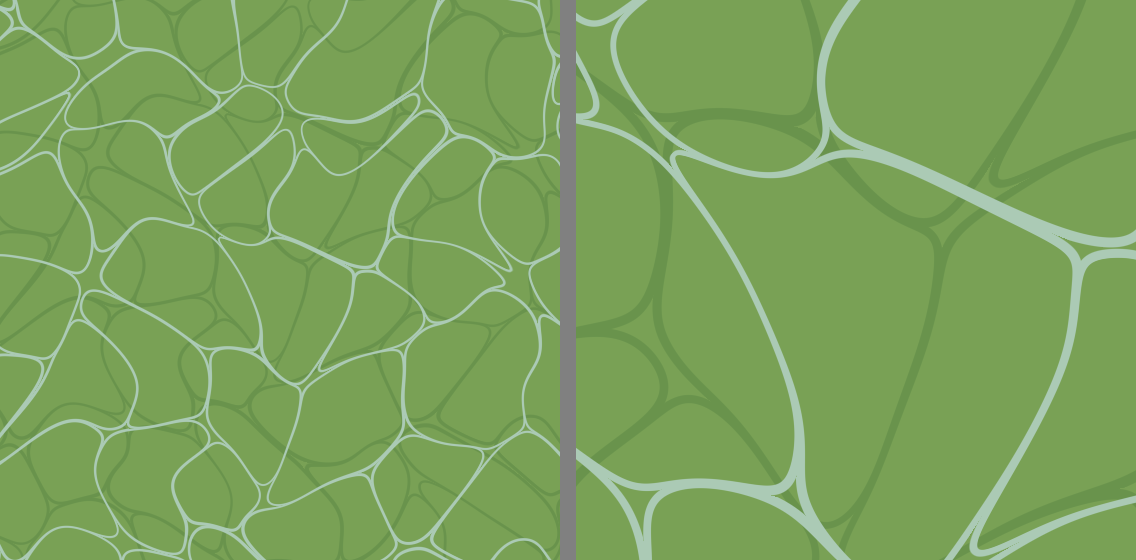
Left, the full canvas; right, a detail of the centre.
Give the GLSL for this pattern, as a WebGL 2 fragment shader.

```glsl
#version 300 es
precision highp float;

uniform vec2 u_resolution;
out vec4 outColor;

const vec3 WATER  = vec3(0.475, 0.632, 0.333);
const vec3 SHADOW = vec3(0.412, 0.578, 0.300);
const vec3 FOAM   = vec3(0.670, 0.792, 0.710);

const float GRID = 5.6;              // cells across the canvas
const float BUBBLE_SPREAD = 0.33;    // variation of bubble radius, in cells
const float JITTER = 0.86;           // scatter of bubble centres, in cells
const float LINE_HALF_WIDTH = 0.0023;
const float LINE_VARIATION = 0.3;
const float JOINT_SIZE = 0.0085;     // rounding of cells where strands meet
const float JOINT_VARIATION = 0.35;
const float MIN_SLOPE = 0.12;
const float BEND_STEP = 0.001;
const float SHADOW_WIDEN = 1.2;
const vec2 SHADOW_OFFSET = vec2(0.012, 0.22);

// Random site position in xy, bubble radius in z
vec3 hash3(vec2 cell) {
  vec3 q = fract(cell.xyx * vec3(0.1031, 0.1030, 0.0973));
  q += dot(q, q.yxz + 33.33);
  return fract((q.xxy + q.yzz) * q.zyx);
}

// Layered sines bend straight cell walls into flowing curves
vec2 bend(vec2 p) {
  p += 0.040 * sin(p.yx * vec2(11.0, 9.5) + vec2(0.7, 2.9));
  p += 0.020 * sin(p.yx * vec2(21.0, 23.0) + p * 5.0 + vec2(4.1, 1.3));
  p += 0.003 * sin(p.yx * vec2(47.0, 43.0) + vec2(2.2, 5.6));
  return p;
}

// Slow variation from -1 to 1
float drift(vec2 p) {
  return 0.5 * (sin(p.x * 17.0 + 3.0 * sin(p.y * 9.0))
              + sin(p.y * 19.0 + 2.0 * sin(p.x * 13.0) + 1.7));
}

// Signed distance to rounded cell walls: zero on a wall, negative in joints
float wallDistance(vec2 p) {
  float joint = JOINT_SIZE * (1.0 + JOINT_VARIATION * drift(p.yx + 4.0));
  float k = 2.0 * GRID * joint;
  vec2 bent = bend(p);
  vec2 q = bent * GRID + 20.0;
  vec2 home = floor(q);

  float nearest = 1e3;
  vec2 nearestDir = vec2(0.0);
  float total = 0.0;
  vec2 totalDir = vec2(0.0);
  for (int y = -2; y <= 2; y++) {
    for (int x = -2; x <= 2; x++) {
      vec2 cell = home + vec2(x, y);
      vec3 site = hash3(cell);
      vec2 away = q - cell - 0.5 - JITTER * (site.xy - 0.5);
      float reach = max(length(away), 1e-4);
      vec2 dir = away / reach;
      float d = reach - BUBBLE_SPREAD * site.z;
      float weight = exp(-d / k);
      total += weight;
      totalDir += weight * dir;
      if (d < nearest) {
        nearest = d;
        nearestDir = dir;
      }
    }
  }

  // Smooth minimum over all bubbles but the nearest
  float own = exp(-nearest / k);
  float others = max(total - own, 1e-9);
  float gap = 0.5 * (-k * log(others) - nearest) / GRID;

  // Divide by the slope on the canvas so that bending keeps the line width
  vec2 slope = 0.5 * ((totalDir - own * nearestDir) / others - nearestDir);
  vec2 bendX = (bend(p + vec2(BEND_STEP, 0.0)) - bent) / BEND_STEP;
  vec2 bendY = (bend(p + vec2(0.0, BEND_STEP)) - bent) / BEND_STEP;
  float steepness = length(vec2(dot(slope, bendX), dot(slope, bendY)));
  return gap / max(steepness, MIN_SLOPE);
}

// Strand coverage, leaving small hollow windows inside the joints
float strands(vec2 p, float widen) {
  float width = widen * LINE_HALF_WIDTH * (1.0 + LINE_VARIATION * drift(p));
  float soft = 0.7 / min(u_resolution.x, u_resolution.y);
  return 1.0 - smoothstep(-soft, soft, abs(wallDistance(p)) - width);
}

void main() {
  vec2 p = gl_FragCoord.xy / min(u_resolution.x, u_resolution.y);

  // Sunken shadow of the net first, then the bright net on the surface
  float shadow = strands(p - SHADOW_OFFSET, SHADOW_WIDEN);
  float foam = strands(p, 1.0);

  vec3 color = mix(WATER, SHADOW, shadow);
  color = mix(color, FOAM, foam);
  outColor = vec4(color, 1.0);
}
```
